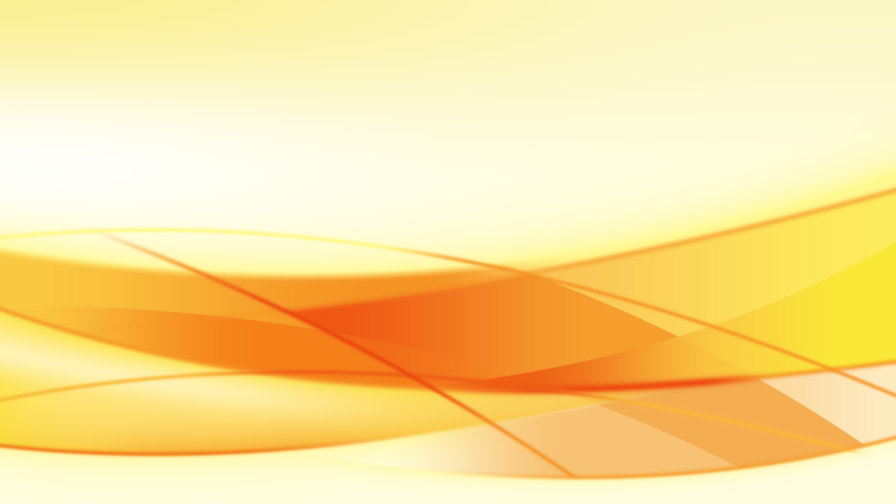
Write a Shadertoy shader that draws this background.

```glsl
// Warm abstract waves: translucent yellow, orange and red bands on a cream glow.
// Each edge is a cubic arc given by its heights at x = 0, 1/3, 2/3 and 1;
// signed heights above the arcs drive soft fills, glows and thin strokes.

const vec3 CREAM  = vec3(1.00, 0.99, 0.88);
const vec3 STRAW  = vec3(0.98, 0.94, 0.58);
const vec3 LEMON  = vec3(1.00, 0.97, 0.50);
const vec3 YELLOW = vec3(0.98, 0.89, 0.18);
const vec3 GOLD   = vec3(0.98, 0.79, 0.26);
const vec3 ORANGE = vec3(0.96, 0.58, 0.14);
const vec3 PEACH  = vec3(0.97, 0.76, 0.45);
const vec3 RED    = vec3(0.93, 0.27, 0.06);

// Signed height of p above the cubic arc through four evenly spaced heights
float above(vec2 p, vec4 h) {
    float s = 3.0 * p.x;
    float a = s - 1.0, b = s - 2.0, c = s - 3.0;
    vec4 weight = vec4(-a * b * c / 6.0, s * b * c / 2.0, -s * a * c / 2.0, s * a * b / 6.0);
    return p.y - dot(weight, h);
}

float side(float d, float softness) { return smoothstep(-softness, softness, d); }

float stroke(float d, float width) { return exp(-d * d / (width * width)); }

// Glow fading away on the positive side of an edge
float glow(float d, float reach) { return exp(-max(d, 0.0) / reach); }

// Smooth bump that rises over a..b and falls over c..d
float span(float x, float a, float b, float c, float d) {
    return smoothstep(a, b, x) * (1.0 - smoothstep(c, d, x));
}

vec3 backdrop(vec2 p, float crest) {
    float top = smoothstep(0.62, 1.0, p.y);
    vec3 col = mix(CREAM, mix(STRAW, vec3(0.99, 0.97, 0.78), smoothstep(0.0, 0.9, p.x)), top);
    vec2 q = (p - vec2(0.0, 0.66)) * vec2(2.5, 6.0);
    col = mix(col, vec3(1.0), 0.9 * exp(-dot(q, q)));
    return mix(col, LEMON, 0.85 * glow(crest, 0.045));
}

// Pale folds below the main band
vec3 lowerFolds(vec2 p, float belly, float fold, float base, float fallA, float fallB, float aa) {
    vec3 col = mix(CREAM, LEMON, 0.65 * glow(-fold, 0.035) * (1.0 - smoothstep(0.5, 0.7, p.x)));

    // Golden fold on the left, with a pale sheen across it
    vec3 gold = mix(vec3(1.0, 0.92, 0.55), YELLOW, 0.8 * glow(-belly, 0.03));
    gold = mix(gold, GOLD, 0.95 * glow(fold, 0.07));
    gold = mix(gold, ORANGE, 0.5 * glow(fold, 0.03) * span(p.x, 0.05, 0.2, 0.3, 0.5));
    gold = mix(gold, YELLOW, 0.6 * glow(p.x, 0.06) * side(0.27 - p.y, 0.06));
    float sheen = above(p, vec4(0.30, 0.205, 0.18, 0.25));
    gold = mix(gold, CREAM, 0.55 * stroke(sheen, 0.035) * (1.0 - smoothstep(0.2, 0.5, p.x)));
    col = mix(col, gold, side(fold, 0.006));

    // Peach fold on the right, split by the falling arcs
    vec3 peach = mix(PEACH, vec3(0.96, 0.68, 0.32), side(fallA, aa));
    peach = mix(peach, vec3(0.99, 0.87, 0.66), 0.9 * side(fallB, aa));
    peach = mix(peach, CREAM, 0.5 * smoothstep(0.85, 1.0, p.x) * side(fallB, aa));
    float fill = side(base, 0.005) * smoothstep(0.42, 0.64, p.x);
    col = mix(col, peach, fill * mix(1.0, 0.3, side(fold, 0.006) * (1.0 - smoothstep(0.65, 0.8, p.x))));
    return mix(col, LEMON, 0.6 * glow(-base, 0.015) * side(-base, 0.006) * smoothstep(0.25, 0.5, p.x));
}

// Main sweep, from gold through red to yellow
vec3 mainBand(vec2 p, float ridge, float rise, float steep, float fallA, float fallB, float aa) {
    vec3 left = mix(GOLD, ORANGE, smoothstep(0.0, 0.42, p.x));
    vec3 under = mix(GOLD, vec3(0.96, 0.50, 0.10), smoothstep(0.0, 0.3, p.x));
    vec3 col = mix(left, under, side(-fallA, aa));

    // Hot wedge below the ridge and to the right of the steep line
    vec3 hot = mix(vec3(0.94, 0.34, 0.08), vec3(0.96, 0.62, 0.18), smoothstep(0.35, 0.68, p.x));
    float wedge = side(-ridge, 0.008) * side(steep, aa);
    col = mix(col, hot, wedge * mix(0.65, 1.0, side(fallA, aa)));

    // Lighter right end, then the saturated rising band
    vec3 light = mix(vec3(0.98, 0.77, 0.34), vec3(0.99, 0.92, 0.36), smoothstep(0.58, 0.98, p.x));
    col = mix(col, light, side(fallB, aa) * smoothstep(0.5, 0.6, p.x));
    vec3 deep = mix(vec3(0.93, 0.36, 0.07), GOLD, smoothstep(0.58, 0.82, p.x));
    deep = mix(deep, vec3(0.98, 0.91, 0.20), smoothstep(0.78, 0.96, p.x));
    return mix(col, deep, 0.9 * side(-rise, aa) * smoothstep(0.48, 0.56, p.x));
}

void mainImage(out vec4 fragColor, in vec2 fragCoord) {
    vec2 p = fragCoord / iResolution.xy;
    float aa = 1.0 / iResolution.y;

    // Heights above the band edges
    float crest = above(p, vec4(0.502, 0.451, 0.500, 0.653));
    float ridge = above(p, vec4(0.333, 0.388, 0.484, 0.623));
    float belly = above(p, vec4(0.387, 0.250, 0.229, 0.282));
    float fold  = above(p, vec4(0.116, 0.111, 0.197, 0.324));
    float rise  = above(p, vec4(0.201, 0.213, 0.289, 0.519));
    float base  = above(p, vec4(0.213, 0.097, 0.053, 0.132));
    float fallA = above(p, vec4(0.394, 0.352, 0.197, -0.111));
    float fallB = above(p, vec4(0.653, 0.583, 0.405, 0.074));

    // Heights above the thin lines
    float hump  = above(p, vec4(0.206, 0.262, 0.213, 0.083));
    float steep = above(p, vec4(0.606, 0.370, 0.021, -0.481));
    float glide = above(p, vec4(0.528, 0.530, 0.421, 0.215));

    // Stack the backdrop, lower folds and main band
    vec3 col = backdrop(p, crest);
    col = mix(col, lowerFolds(p, belly, fold, base, fallA, fallB, aa), side(-belly, 0.006));
    float crestFill = side(-crest, 0.012) * (1.0 - smoothstep(0.48, 0.68, p.x));
    float band = max(crestFill, side(-ridge, 0.006)) * side(belly, 0.004);
    col = mix(col, mainBand(p, ridge, rise, steep, fallA, fallB, aa), band);

    // Shaded rims of the bands
    col = mix(col, ORANGE, 0.6 * stroke(ridge, 0.007) * smoothstep(0.0, 0.5, p.x));
    col = mix(col, ORANGE, 0.75 * stroke(belly, 0.006));
    col = mix(col, RED, 0.9 * stroke(belly, 0.009) * span(p.x, 0.45, 0.64, 0.78, 0.87));
    col = mix(col, vec3(0.95, 0.47, 0.08), 0.85 * stroke(fold, 0.005) * (1.0 - smoothstep(0.25, 0.5, p.x)));
    col = mix(col, ORANGE, 0.75 * stroke(base, 0.005) * smoothstep(0.45, 0.7, p.x));

    // Thin lines, hottest where they cross the bands
    vec3 humpTint = mix(GOLD, RED, span(p.x, 0.2, 0.34, 0.6, 0.72));
    col = mix(col, mix(humpTint, ORANGE, 0.3), 0.85 * stroke(hump, 0.005) * (1.0 - smoothstep(0.93, 0.97, p.x)));
    vec3 steepTint = mix(ORANGE, RED, span(p.x, 0.18, 0.32, 0.46, 0.58));
    col = mix(col, steepTint, 0.85 * stroke(steep, 0.006) * smoothstep(0.08, 0.24, p.x) * side(base, 0.005));
    vec3 glideTint = mix(LEMON, ORANGE, smoothstep(0.42, 0.53, p.x));
    col = mix(col, glideTint, 0.8 * stroke(glide, 0.005));

    fragColor = vec4(clamp(col, 0.0, 1.0), 1.0);
}
```
